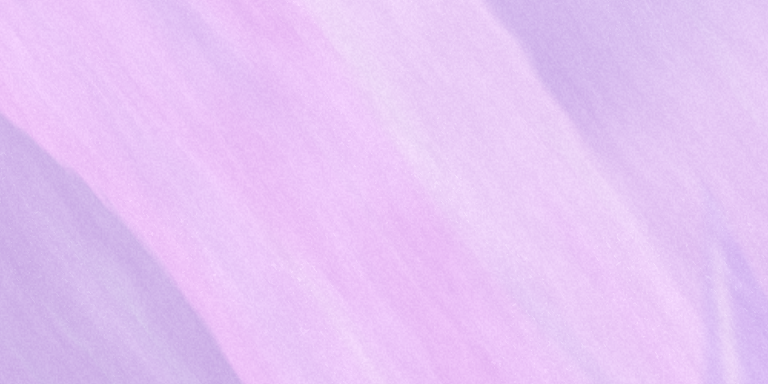
This texture is drawn by a WebGL 2 fragment shader. Its source:

```glsl
#version 300 es
precision highp float;
// Pastel paint dragged diagonally over canvas: broad curved washes of pink,
// pale lilac and violet, then a loop of soft scattered brush strokes, and
// last fine bristle streaks, woven grain and small bright flecks.
#define PINK vec3(0.920, 0.748, 0.966)
#define ROSE vec3(0.932, 0.785, 0.980)
#define PALE vec3(0.920, 0.808, 0.970)
#define LIGHT vec3(0.940, 0.855, 0.974)
#define VIOLET vec3(0.832, 0.722, 0.930)
#define LILAC vec3(0.868, 0.768, 0.950)
#define STROKES 40
#define BRISTLE 0.050
#define GRAIN 0.066
#define FLECK 0.045

uniform vec2 u_resolution;
out vec4 fragColor;

float hash(vec2 p) {
  vec3 q = fract(p.xyx * vec3(0.1031, 0.1030, 0.0973));
  q += dot(q, q.yzx + 33.33);
  return fract((q.x + q.y) * q.z);
}

float noise(vec2 p) {
  vec2 i = floor(p), f = fract(p);
  f = f * f * (3.0 - 2.0 * f);
  return mix(mix(hash(i), hash(i + vec2(1, 0)), f.x),
             mix(hash(i + vec2(0, 1)), hash(i + vec2(1, 1)), f.x), f.y);
}

float fbm(vec2 p) {
  float sum = 0.0, amp = 0.5;
  for (int i = 0; i < 4; i++) {
    sum += amp * noise(p);
    p = p * 2.03 + 17.3;
    amp *= 0.5;
  }
  return sum / 0.9375;
}

// Soft bump of half width w around c
float bump(float x, float c, float w) {
  float d = (x - c) / w;
  return exp(-d * d);
}

// Broad washes; s.x runs along the brush direction, s.y across it
vec3 washes(vec2 p, vec2 s) {
  float u = s.x, v = s.y;
  float drift = smoothstep(0.32, 0.64, fbm(s * vec2(2.0, 7.0) + 12.0));
  vec3 col = mix(PINK, ROSE, drift);
  col = mix(col, LILAC, 0.3 * bump(v, 0.67, 0.06) * smoothstep(-0.6, 0.0, u));

  // violet stroke at the upper left and a pale one in the middle
  col = mix(col, LILAC - vec3(0.0, 0.03, 0.0),
            0.9 * bump(v, 1.0 + 0.1 * u, 0.06) * (1.0 - smoothstep(-0.5, 0.05, u)));
  col = mix(col, LIGHT, 0.5 * bump(v, 0.8, 0.03) * smoothstep(-0.1, 0.3, u));

  // pale half with a brighter rim along its curved border
  float border = v - 1.185 - 0.1 * (u - 0.45) * (u - 0.45);
  float soft = mix(0.025, 0.09, smoothstep(0.2, 0.6, u));
  float pale = smoothstep(-soft, soft, border);
  col = mix(col, PALE, pale * mix(0.95, 0.6, smoothstep(0.4, 1.0, u)));
  col = mix(col, LIGHT, 0.6 * bump(border, 0.04, 0.05) * (1.0 - smoothstep(0.05, 0.4, u)));
  col = mix(col, LILAC, 0.6 * bump(border, 0.05, 0.035) * smoothstep(0.4, 0.7, u));
  col = mix(col, ROSE, 0.7 * bump(v, 1.42, 0.035) * smoothstep(0.3, 0.6, u));

  // violet field at the upper right, fading downwards
  float field = smoothstep(-0.015, 0.03, v - 1.61 + 0.06 * u);
  col = mix(col, mix(VIOLET, LILAC, smoothstep(1.65, 2.1, v)),
            field * (1.0 - 0.75 * smoothstep(0.2, 0.6, u)));
  col = mix(col, LIGHT, 0.4 * bump(v, 1.56, 0.04) * bump(u, 0.45, 0.16));

  // lower right corner with an upright pale streak
  float corner = smoothstep(1.81, 1.86, p.x) * (1.0 - smoothstep(-0.02, 0.02, v - 1.78 + 0.15 * (u - 0.7)));
  col = mix(col, VIOLET + vec3(0.01, 0.005, 0.025), 0.75 * corner);
  col = mix(col, LIGHT, 0.75 * bump(p.x, 1.91 - 0.13 * p.y, 0.025) * (1.0 - smoothstep(0.2, 0.55, p.y)));

  // violet band at the lower left with a pink rim
  float edge = v - 0.528 + 0.25 * (u - 0.1) * (u - 0.1);
  col = mix(col, PINK + vec3(0.008, 0.0, 0.0), 0.6 * bump(edge, 0.04, 0.05));
  vec3 shade = mix(VIOLET - 0.015, LILAC, 0.5 * bump(v, 0.34, 0.06));
  return mix(shade, col, smoothstep(-0.016, 0.014, edge));
}

// Scattered strokes, crisp on one flank and feathered on the other
vec3 strokes(vec3 col, vec2 s) {
  for (int i = 0; i < STROKES; i++) {
    float k = float(i) + 1.0;
    vec2 c = vec2(mix(-0.7, 1.1, hash(vec2(k, 3.1))), 2.1 * hash(vec2(k, 7.7)));
    float len = mix(0.15, 0.42, hash(vec2(k, 11.3)));
    float width = mix(0.02, 0.09, hash(vec2(k, 19.9)));
    vec2 d = s - c;
    d.y += d.x * (hash(vec2(k, 23.5)) - 0.5) * 0.4 + 0.15 * d.x * d.x;
    float flank = smoothstep(0.0, 0.014, d.y) * (1.0 - smoothstep(0.0, width, d.y));
    float ends = 1.0 - smoothstep(0.4, 1.0, abs(d.x) / len + 0.4 * (noise(s * vec2(3, 60)) - 0.5));
    vec3 tint = mix(vec3(-0.025, -0.026, -0.012), vec3(0.012, 0.032, 0.006), hash(vec2(k, 31.7)));
    col += tint * flank * ends;
  }
  return col;
}

void main() {
  vec2 p = gl_FragCoord.xy / u_resolution.y;
  vec2 s = vec2(dot(p, vec2(0.6, -0.8)), dot(p, vec2(0.8, 0.6)));
  vec2 wobble = s + vec2(0.0, 0.035 * (fbm(s * vec2(2.5, 5.0) + 4.0) - 0.5));
  wobble.y += 0.018 * (noise(s * vec2(9, 70)) - 0.5);
  vec3 col = strokes(washes(p, wobble), wobble);

  // cloudy drift and bristle streaks
  col += vec3(0.6, 1.0, 0.4) * 0.05 * (fbm(s * vec2(3.0, 8.0) + 31.0) - 0.5);
  col += vec3(0.7, 1.0, 0.45) * BRISTLE * (fbm(wobble * vec2(6, 50)) - 0.5);

  // woven grain and bright flecks
  float grain = 0.7 * noise(p * vec2(250, 235)) + 0.3 * noise(s * vec2(110, 230)) - 0.5;
  col += vec3(0.65, 1.0, 0.45) * GRAIN * grain;
  float fleck = smoothstep(0.82, 0.97, noise(s * vec2(130, 200) + 9.0));
  col += vec3(0.6, 1.0, 0.4) * FLECK * fleck * smoothstep(0.4, 0.7, fbm(s * vec2(4, 9) + 50.0));
  fragColor = vec4(clamp(col, 0.0, 1.0), 1.0);
}
```
